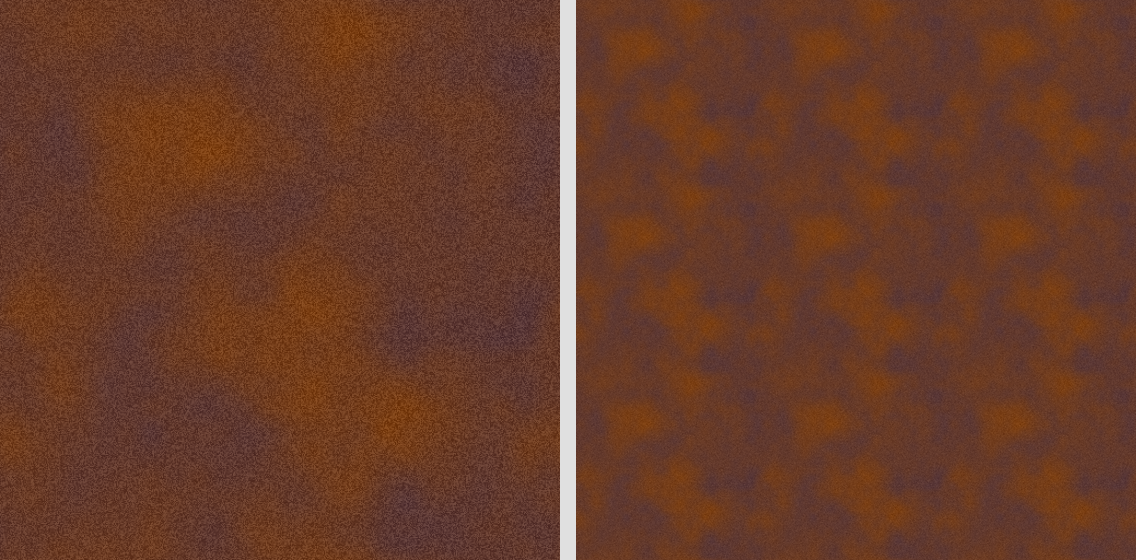
Left: one tile. Right: repeated 3 by 3.
Reproduce this texture procedurally as a Shadertoy shader.

```glsl
// Rusty brown surface: broad soft patches drifting from plum to orange,
// made with wrapping value-noise octaves, under a fine even grain.
// Every lattice wraps at a whole number of cells, so the square tiles.

#define PATCH_CELLS 6
#define PATCH_OCTAVES 3
#define PATCH_GAIN 0.5
#define PATCH_CONTRAST 1.25
#define GRAIN_CELLS 512
#define GRAIN_STRENGTH 0.17
#define PLUM vec3(0.330, 0.210, 0.232)
#define ORANGE vec3(0.496, 0.250, 0.062)
#define GRAIN_TINT vec3(1.0, 0.93, 0.80)

// Integer hash of a lattice cell, from 0 to 1
float hash(ivec2 cell, int seed) {
    uint h = uint(cell.x) * 1597334677u ^ uint(cell.y) * 3812015801u;
    h ^= uint(seed) * 2654435769u;
    h = (h ^ (h >> 16)) * 2146121005u;
    h = (h ^ (h >> 15)) * 2221713035u;
    h ^= h >> 16;
    return float(h >> 8) / 16777216.0;
}

// Smooth value noise that repeats after the given number of cells
float wrapNoise(vec2 uv, int cells, int seed) {
    vec2 p = uv * float(cells) - 0.5;
    vec2 base = floor(p);
    vec2 f = p - base;
    f = f * f * (3.0 - 2.0 * f);
    ivec2 lo = (ivec2(base) + cells) % cells;
    ivec2 hi = (lo + 1) % cells;
    float bottom = mix(hash(lo, seed), hash(ivec2(hi.x, lo.y), seed), f.x);
    float top = mix(hash(ivec2(lo.x, hi.y), seed), hash(hi, seed), f.x);
    return mix(bottom, top, f.y);
}

// Layered noise for the large colour patches
float patches(vec2 uv) {
    float sum = 0.0, total = 0.0, weight = 1.0;
    int cells = PATCH_CELLS;
    for (int i = 0; i < PATCH_OCTAVES; i++) {
        sum += weight * wrapNoise(uv, cells, 11 + i);
        total += weight;
        weight *= PATCH_GAIN;
        cells *= 2;
    }
    return sum / total;
}

void mainImage(out vec4 fragColor, in vec2 fragCoord) {
    vec2 uv = fract(fragCoord / iResolution.xy);

    // Patch colour
    float warmth = 0.5 + (patches(uv) - 0.5) * PATCH_CONTRAST;
    vec3 color = mix(PLUM, ORANGE, clamp(warmth, 0.0, 1.0));

    // Fine grain, light and dark in equal measure
    float grain = wrapNoise(uv, GRAIN_CELLS, 71) - 0.5;
    color += grain * GRAIN_STRENGTH * GRAIN_TINT;

    fragColor = vec4(clamp(color, 0.0, 1.0), 1.0);
}
```
